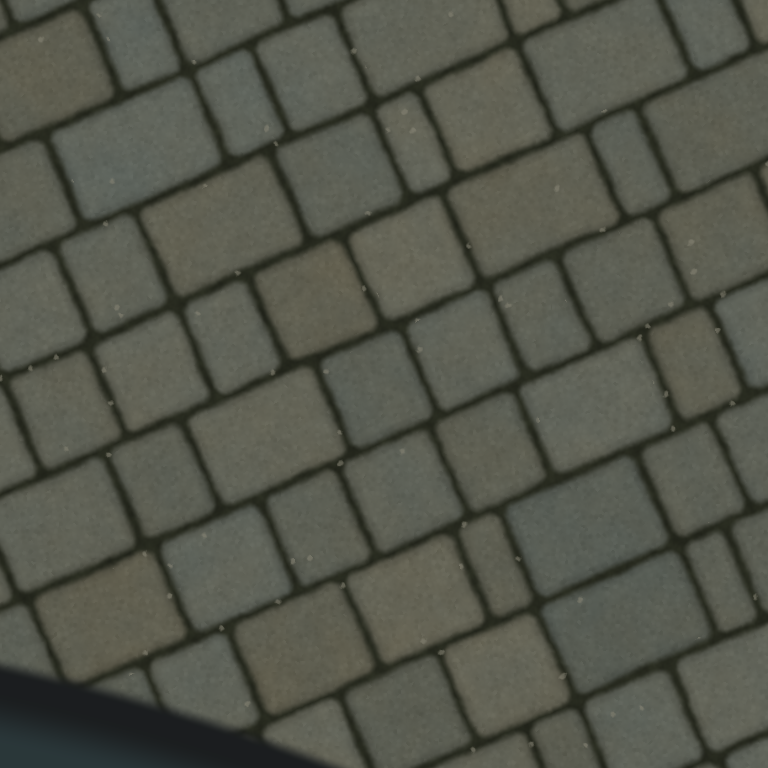
A WebGL 2 fragment shader for this texture:

```glsl
#version 300 es
precision highp float;
// Worn cobble paving in tilted courses, with a dark smooth body crossing the lower left corner.
// Each course is cut by jittered joints into rounded boxes; layered sines roughen
// the edges and mottle the faces, cellular noise adds grit and pale crumbs.
uniform vec2 u_resolution;
out vec4 fragColor;

const float TILT = 0.410;           // radians, courses rise to the right
const float COURSE_HEIGHT = 0.1367;
const float COURSE_PHASE = 0.389;
const float STONE_LENGTH = 0.137;   // mean length along a course
const float JOINT_HALF = 0.0052;
const float CORNER_RADIUS = 0.013;
const float EDGE_SOFTNESS = 0.0042;
const float EDGE_WOBBLE = 0.0016;

const vec3 STONE = vec3(0.372, 0.378, 0.332);
const vec3 WARM_SHIFT = vec3(0.014, 0.002, -0.010);
const vec3 JOINT = vec3(0.150, 0.160, 0.118);
const vec3 CRUMB = vec3(0.52, 0.51, 0.45);
const vec3 BODY_RIM = vec3(0.105, 0.115, 0.120);
const vec3 BODY_SHEEN = vec3(0.165, 0.215, 0.225);

float hash(vec2 p) {
  vec3 q = fract(p.xyx * vec3(0.1031, 0.1030, 0.0973));
  q += dot(q, q.yzx + 33.33);
  return fract((q.x + q.y) * q.z);
}

// Smooth irregular waves in -1..1
float waves(vec2 p) {
  float sum = 0.0, gain = 0.5;
  for (int i = 0; i < 4; i++) {
    sum += gain * sin(p.x + 1.7 * sin(p.y * 0.8)) * cos(p.y + 1.3 * sin(p.x * 0.7));
    p = mat2(1.36, 1.12, -1.12, 1.36) * p + 2.3;
    gain *= 0.62;
  }
  return sum;
}

// x: distance to the nearest scattered point, y: random id of that point
vec2 cellular(vec2 p) {
  vec2 cell = floor(p), nearest = vec2(9.0, 0.0);
  for (int y = -1; y <= 1; y++)
    for (int x = -1; x <= 1; x++) {
      vec2 c = cell + vec2(x, y);
      float d = distance(p, c + vec2(hash(c), hash(c + 57.0)));
      if (d < nearest.x) nearest = vec2(d, hash(c + 113.0));
    }
  return nearest;
}

// Position of joint k in a course, in stone lengths
float jointAt(float k, float course) {
  return k + 0.23 + 0.54 * smoothstep(0.0, 1.0, hash(vec2(k + 40.0, course * 7.0 + 91.0)));
}

float roundedBox(vec2 p, vec2 halfSize, float radius) {
  vec2 q = abs(p) - halfSize + radius;
  return length(max(q, 0.0)) + min(max(q.x, q.y), 0.0) - radius;
}

void main() {
  vec2 uv = gl_FragCoord.xy / u_resolution.y;
  float pixel = 1.0 / u_resolution.y;

  // Tilted frame with slightly uneven courses
  float c = cos(TILT), s = sin(TILT);
  vec2 p = vec2(c * uv.x + s * uv.y, c * uv.y - s * uv.x);
  p += 0.0025 * vec2(waves(p * 13.0), waves(p.yx * 11.0 + 5.0));
  p += EDGE_WOBBLE * vec2(waves(p * 95.0), waves(p * 95.0 + 9.0));

  // Find the stone and its two end joints
  float row = p.y / COURSE_HEIGHT - COURSE_PHASE;
  float course = floor(row);
  float along = p.x / STONE_LENGTH + hash(vec2(course + 20.0, 3.0));
  float k = floor(along);
  if (along < jointAt(k, course)) k -= 1.0;
  float left = jointAt(k, course), right = jointAt(k + 1.0, course);
  vec2 local = vec2((along - 0.5 * (left + right)) * STONE_LENGTH,
                    (row - course - 0.5) * COURSE_HEIGHT);
  vec2 halfSize = 0.5 * vec2((right - left) * STONE_LENGTH, COURSE_HEIGHT);
  float gap = JOINT_HALF * (1.0 + 0.35 * waves(p * 21.0 + 4.0));
  float edge = roundedBox(local, halfSize - gap, CORNER_RADIUS);

  // Stone face: tint per stone, mottling, grit and worn rim
  vec2 id = vec2(k + 60.0, course + 30.0);
  vec3 color = STONE + 0.035 * (hash(id) - 0.5);
  color += WARM_SHIFT * (2.0 * hash(id + 17.0) - 1.0 + 0.8 * waves(uv * 19.0));
  color *= 1.0 + 0.035 * waves(uv * 48.0) + 0.025 * waves(uv * 170.0);
  vec2 grit = cellular(uv * 145.0);
  color += 0.04 * (grit.y - 0.5) * (1.0 - smoothstep(0.1, 0.8, grit.x));
  color *= 1.0 - 0.10 * smoothstep(-0.014, -0.003, edge);

  // Dark joints with soft sides
  float soft = EDGE_SOFTNESS + pixel;
  float joint = smoothstep(-soft, soft, edge);
  color = mix(color, JOINT * (1.0 + 0.18 * waves(uv * 110.0)), joint);

  // Pale crumbs, mostly caught near the joints
  vec2 crumb = cellular(uv * 62.0 + 0.15 * waves(uv * 200.0));
  float rarity = mix(0.992, 0.955, smoothstep(-0.010, 0.0, edge));
  float crumbMask = step(rarity, crumb.y) * (1.0 - smoothstep(0.10, 0.32, crumb.x));
  color = mix(color, CRUMB, 0.6 * crumbMask);

  // Dark body with a curved, blurred upper edge and cool sheen below
  float depth = 0.134 - 0.22 * uv.x - 0.19 * uv.x * uv.x - uv.y;
  vec3 body = mix(BODY_RIM, BODY_SHEEN, smoothstep(0.035, 0.105, depth));
  color = mix(color, body, smoothstep(-0.010 - pixel, 0.010 + pixel, depth));

  fragColor = vec4(color, 1.0);
}
```
